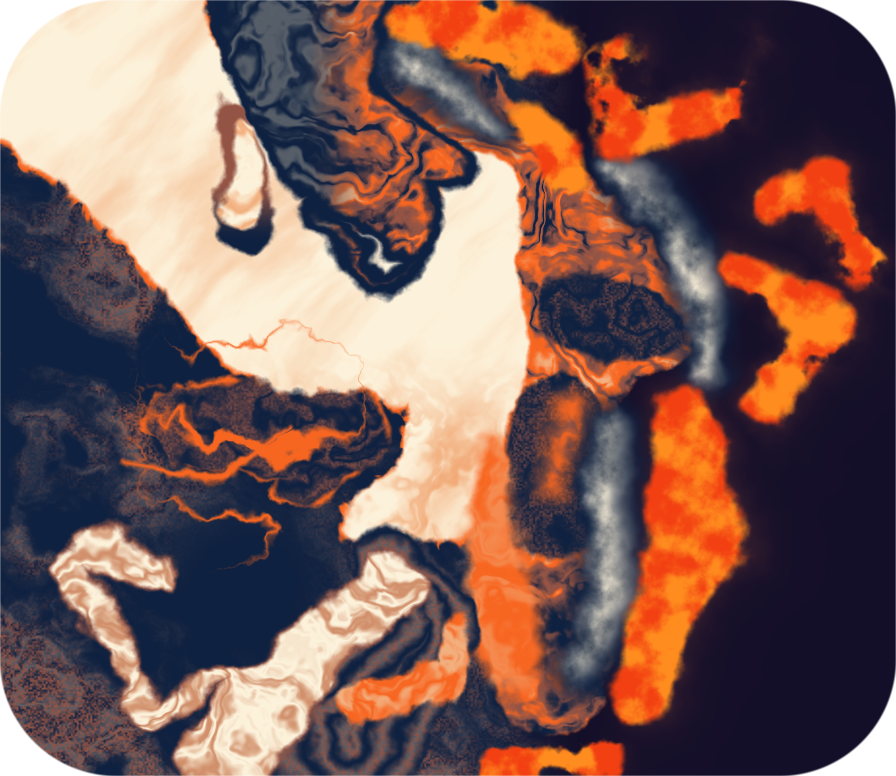
Write a Shadertoy shader that draws this texture.

```glsl
// Marbled ink: a cream river through navy and rust swirls, with orange flames on night.
const vec3 NAVY = vec3(.06, .13, .25), NIGHT = vec3(.08, .06, .16), SLATE = vec3(.34, .37, .41);
const vec3 RUST = vec3(.58, .33, .27), ORANGE = vec3(.97, .4, .13);
const vec3 PEACH = vec3(.95, .69, .5), CREAM = vec3(.99, .95, .86);

float hash(vec2 p) {
    vec3 q = fract(p.xyx * .1031);
    q += dot(q, q.yzx + 33.33);
    return fract((q.x + q.y) * q.z);
}
float noise(vec2 p) {
    vec2 i = floor(p), f = fract(p), e = vec2(1, 0);
    f *= f * (3. - 2. * f);
    return mix(mix(hash(i), hash(i + e), f.x), mix(hash(i + e.yx), hash(i + e.xx), f.x), f.y);
}
float fbm(vec2 p) {
    float sum = 0., amp = .5;
    for (int i = 0; i < 5; i++, amp *= .5) {
        sum += amp * noise(p);
        p = mat2(1.6, 1.2, -1.2, 1.6) * p + 5.;
    }
    return sum;
}
// Tapered stroke; each joint holds x, y and radius
float stroke(vec2 p, vec3 a, vec3 b) {
    vec2 s = b.xy - a.xy;
    float h = clamp(dot(p - a.xy, s) / dot(s, s), 0., 1.);
    return length(p - a.xy - s * h) - mix(a.z, b.z, h);
}
float bend(vec2 p, mat3 joint) {
    return min(stroke(p, joint[0], joint[1]), stroke(p, joint[1], joint[2]));
}
void paint(inout vec3 col, vec3 ink, float d, float soft) {
    col = mix(ink, col, smoothstep(-soft, soft, d));
}
vec3 marble(float t) {
    vec3 c = mix(NAVY, RUST, smoothstep(0., .35, t));
    return mix(mix(c, ORANGE, smoothstep(.35, .7, t)), PEACH, smoothstep(.7, 1., t));
}

void mainImage(out vec4 fragColor, in vec2 fragCoord) {
    vec2 p = fragCoord / iResolution.y * 6.66, diag = vec2(p.x - p.y, p.x + p.y);
    vec2 w = vec2(fbm(p), fbm(p + 17.)) - .48;
    vec2 fine = vec2(fbm(p * 5.), fbm(p * 5. + 31.)) - .48;
    vec2 q = p + .5 * w + .15 * fine;
    float flow = fbm(p + 3. * w), vein = .5 + .5 * sin(34. * flow), grain = noise(p * 60.);
    float edge = .03;
    // Dusty navy ground, fading to night on the right
    float dust = smoothstep(.4, .7, fbm(diag * vec2(.5, 1.6) + 3. * w));
    dust *= smoothstep(.4, 1.6, length(p - vec2(2.1, 1.6)));
    vec3 col = mix(mix(NAVY, SLATE, dust * vein), RUST, dust * grain);
    col = mix(col, NIGHT, smoothstep(4.2, 5., p.x));
    // Rust and orange marbling right of centre
    vec3 rusty = marble(.2 + .5 * vein + fine.y);
    float d = bend(q, mat3(4., 5.65, .55, 4.9, 4.8, .5, 5.2, 3.95, .72));
    d = min(d, stroke(q, vec3(4.75, 3.2, .6), vec3(4.75, .8, .45)));
    paint(col, rusty, d, edge);
    // Cream river with warm streaks
    d = bend(q, mat3(.6, 6.5, 1.1, 1.35, 5.5, .9, 2.45, 4.05, .75));
    d = min(d, bend(q, mat3(2.45, 4.05, .75, 4.05, 3.75, .55, 4., 4.9, .38)));
    d = min(d, bend(q, mat3(4.05, 3.5, .5, 3.85, 2.5, .45, 3.1, 2.2, .12)));
    float streak = .6 * smoothstep(.4, .9, fbm(diag * vec2(2.2, .6) + w));
    streak += .6 * vein * smoothstep(3.8, 2.8, p.y);
    paint(col, ORANGE, d - .06 * vein, edge);
    paint(col, mix(CREAM, PEACH, streak), d, edge);
    // Dark headland with glowing seams
    d = bend(q, mat3(1.6, 3., .35, 2.9, 2.95, .4, 2.7, 2.6, .3));
    paint(col, ORANGE, d - .2 * fine.x, edge);
    paint(col, mix(NAVY, RUST, vein * (.3 + .5 * grain)), d, edge);
    d = bend(q, mat3(1.05, 2.6, .02, 1.95, 2.55, .05, 2.4, 3.1, .02));
    float seam = abs(fbm(q * 1.5) - .48) + .1 * length(p - vec2(2.2, 2.9)) - .1;
    paint(col, ORANGE, min(d, seam), edge);
    // Finger of ink from the top, with a curled tip
    d = bend(q, mat3(2.65, 6.6, .77, 2.85, 5.5, .6, 3.45, 4.6, .27));
    d = min(d, stroke(q, vec3(3.2, 5.5, .5), vec3(3.75, 5.2, .25)));
    d = min(d, bend(q, mat3(2.6, 4.9, .12, 3.35, 4.1, .1, 3.65, 4.5, .07)));
    paint(col, NAVY, d, edge);
    paint(col, mix(mix(NAVY, SLATE, vein), rusty, smoothstep(2.6, 3.2, p.x)), d + .1, edge);
    d = stroke(q, vec3(2, 5.75, .15), vec3(2.1, 4.7, .24));
    paint(col, mix(NAVY, RUST, smoothstep(4.6, 5.1, p.y)), d, edge);
    paint(col, mix(CREAM, PEACH, vein), stroke(q, vec3(2.08, 5.6, .09), vec3(2.05, 4.9, .16)), edge);
    // Dark lobes and misty pale rim
    d = stroke(q, vec3(5, 4, .3), vec3(5.5, 3.85, .3));
    d = min(d, stroke(q, vec3(4.85, 3.15, .35), vec3(4.85, 2.35, .42)));
    paint(col, mix(NAVY, RUST, .7 * vein * grain), d, edge);
    paint(col, mix(RUST, ORANGE, vein), stroke(q, vec3(4.95, 3.15, .14), vec3(4.85, 2.5, .1)), .16);
    d = bend(q, mat3(5.4, 5.3, .08, 5.95, 4.5, .13, 6.05, 3.4, .1));
    d = min(d, bend(q, mat3(5.3, 3., .1, 5.25, 1.6, .14, 5., .95, .1)));
    d = min(d, stroke(q, vec3(3.6, 6.2, .15), vec3(4.2, 5.6, .1)));
    paint(col, NAVY, d - .13, .16);
    paint(col, mix(SLATE, CREAM, .4 + 2. * fine.x), d, .13);
    // Orange column, grey swirl and pale stream below the river
    d = stroke(q, vec3(4.3, 2.8, .15), vec3(4.4, 1.1, .3));
    paint(col, mix(ORANGE, PEACH, .5 * vein), d, .08);
    d = bend(q, mat3(3., .3, .6, 3.75, 1.3, .45, 3.4, 1.85, .35));
    paint(col, mix(NAVY, mix(SLATE, RUST, grain), .5 + .5 * sin(28. * d + 9. * flow)), d, edge);
    d = bend(q, mat3(3.1, .6, .18, 3.9, .8, .18, 4., 1.35, .05));
    paint(col, mix(ORANGE, PEACH, vein), d, edge);
    d = bend(q, mat3(2.05, .2, .38, 2.85, 1.2, .24, 3.4, 1.7, .27));
    d = min(d, bend(q, mat3(.75, 1.85, .13, 1., .9, .08, 1.3, .5, .1)));
    d = min(d, bend(q, mat3(1.3, .5, .1, 2.1, .8, .06, 2.2, .4, .2)));
    d = min(d, stroke(q, vec3(.95, 2, .18), vec3(1.45, 1.8, .15)));
    paint(col, RUST, d - edge, edge);
    paint(col, mix(CREAM, mix(PEACH, RUST, .35), vein), d, edge);
    // Flames and glowing tail
    d = stroke(q, vec3(3.65, 6.55, .25), vec3(4.8, 6.35, .28));
    d = min(d, stroke(q, vec3(4.6, 5.7, .2), vec3(4.85, 5.3, .28)));
    d = min(d, bend(q, mat3(5.25, 6.2, .16, 5.4, 5.6, .22, 6.2, 5.75, .14)));
    d = min(d, stroke(q, vec3(6.2, 5.8, .1), vec3(6.55, 6.35, .06)));
    d = min(d, bend(q, mat3(6.65, 5., .18, 7.05, 5.15, .18, 7.4, 4.45, .23)));
    d = min(d, bend(q, mat3(6.35, 4.4, .17, 7.1, 3.95, .24, 6.6, 3.1, .18)));
    d = min(d, stroke(q, vec3(4.3, .1, .15), vec3(5.1, .1, .22)));
    d += .16 * smoothstep(.5, .75, fbm(p * 2.5));
    d = min(d, bend(q, mat3(5.9, 3., .22, 5.95, 2., .4, 5.5, .65, .26)));
    col += ORANGE * .15 * exp(-9. * max(d, 0.)) * smoothstep(5., 5.8, p.x);
    vec3 fire = mix(vec3(.95, .25, .07), vec3(1, .55, .12), smoothstep(.3, .7, flow + fine.y));
    paint(col, fire, d, .05);
    // Rounded white corners
    vec2 middle = iResolution.xy / iResolution.y * 3.33;
    d = 1. - length(max(abs(p - middle) - middle + 1., 0.));
    paint(col, vec3(1), d, .012);
    fragColor = vec4(col, 1);
}
```
